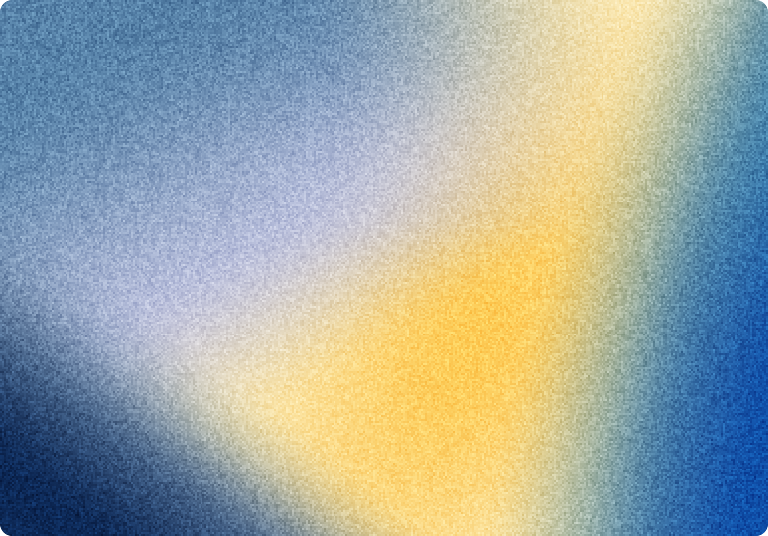
A WebGL 1 fragment shader for this background:

```glsl
precision highp float;
// Soft grainy gradient: a steel-to-lavender sky, a golden tongue of light,
// a navy corner and a blue right flank. Each layer is a smooth mask over a
// slanted or bent coordinate; cell grain and rounded corners finish it.
uniform vec2 u_resolution;

float hash(vec2 cell) {
  vec3 q = fract(vec3(cell.xyx) * 0.1031);
  q += dot(q, q.yzx + 33.33);
  return fract((q.x + q.y) * q.z);
}

// Cellular grain around zero: fine cells woven with short streaks both ways
float grain(vec2 p) {
  vec2 g = p * 270.0;
  float fine = hash(floor(g));
  float across = hash(floor(g * vec2(0.5, 1.0)) + 71.0);
  float upward = hash(floor(g * vec2(1.0, 0.5)) + 337.0);
  return 0.5 * fine + 0.25 * (across + upward) - 0.5;
}

// Blue upper left, turning lavender along the diagonal
vec3 skyColor(float diagonal, float depth) {
  float t = smoothstep(0.15, 0.88, diagonal);
  t *= mix(0.6, 1.0, smoothstep(0.0, 0.3, depth));
  return mix(vec3(0.34, 0.51, 0.66), vec3(0.76, 0.77, 0.88), t);
}

// Cream light with a slanted golden core
vec3 lightColor(float x, float depth) {
  float fall = depth - 0.63;
  vec2 core = vec2((x - 0.62 + 0.25 * fall) / 0.2, fall / 0.45);
  return mix(vec3(0.98, 0.92, 0.74), vec3(0.99, 0.80, 0.34), exp(-dot(core, core)));
}

float roundedBox(vec2 p, vec2 halfSize, float radius) {
  vec2 d = abs(p) - halfSize + radius;
  return length(max(d, 0.0)) + min(max(d.x, d.y), 0.0) - radius;
}

void main() {
  vec2 uv = gl_FragCoord.xy / u_resolution;
  vec2 p = gl_FragCoord.xy / u_resolution.y;
  float x = uv.x;
  float depth = 1.0 - uv.y;

  // Sky and light share a diagonal; the light's edge bends upright at the top
  float diagonal = depth + 0.85 * x;
  float bend = 1.2 * pow(max(0.42 - depth, 0.0), 1.3);
  float light = smoothstep(0.71, 1.1, diagonal + bend);
  vec3 color = mix(skyColor(diagonal, depth), lightColor(x, depth), light);

  // Lower left corner: a steel halo, then navy
  float corner = depth - 1.15 * x;
  color = mix(color, vec3(0.42, 0.54, 0.67), smoothstep(0.33, 0.68, corner));
  color = mix(color, vec3(0.05, 0.16, 0.34), smoothstep(0.45, 0.88, corner));

  // Right flank: a teal halo, then blue that deepens toward the bottom
  float flank = x - (0.99 - 0.3 * depth + 0.1 * depth * depth);
  vec3 flankColor = mix(vec3(0.18, 0.47, 0.70), vec3(0.06, 0.31, 0.66),
                        smoothstep(0.1, 0.75, depth));
  color = mix(color, vec3(0.38, 0.57, 0.65), smoothstep(-0.17, 0.08, flank));
  color = mix(color, flankColor, smoothstep(-0.04, 0.19, flank));

  // Grain is strongest in the midtones of each channel
  color += grain(p) * (0.02 + 1.1 * color * (1.0 - color));

  // Rounded white corners
  vec2 halfSize = vec2(0.5 * u_resolution.x / u_resolution.y, 0.5);
  float border = roundedBox(p - halfSize, halfSize, 0.023);
  float pixel = 1.0 / u_resolution.y;
  color = mix(color, vec3(1.0), smoothstep(-0.5 * pixel, 0.5 * pixel, border));

  gl_FragColor = vec4(color, 1.0);
}
```
